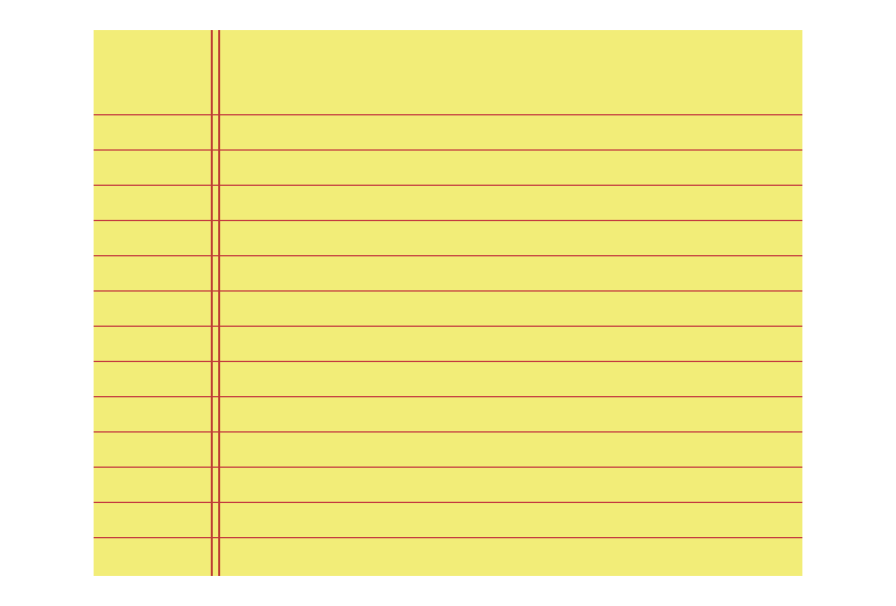
Reproduce this pattern procedurally as a Shadertoy shader.

```glsl
// A yellow ruled sheet on white: thirteen thin red rules and a double red margin.
// Every shape is a band whose exact pixel coverage gives smooth edges;
// the rules come from snapping height to the nearest of a fixed row count.

const vec3 BACKDROP = vec3(1.0);
const vec3 PAPER = vec3(0.95, 0.93, 0.47);
const vec3 RULE_INK = vec3(0.77, 0.24, 0.25);
const vec3 MARGIN_INK = vec3(0.74, 0.24, 0.20);

// Lengths are fractions of the canvas height, measured from its centre.
const vec2 PAGE_HALF_SIZE = vec2(0.5848, 0.4504);
const float RULE_COUNT = 13.0;
const float RULE_TOP = 0.3106;
const float RULE_SPACING = 0.05815;
const float RULE_WIDTH = 0.0021;
const float MARGIN_X = -0.3837;
const float MARGIN_GAP = 0.0122;
const float MARGIN_WIDTH = 0.0033;

// Fraction of a pixel at signed distance d covered by a centred band.
float bandCoverage(float d, float halfWidth, float pixel) {
    float upper = min(halfWidth, d + 0.5 * pixel);
    float lower = max(-halfWidth, d - 0.5 * pixel);
    return clamp((upper - lower) / pixel, 0.0, 1.0);
}

float pageCoverage(vec2 p, vec2 halfSize, float pixel) {
    return bandCoverage(p.x, halfSize.x, pixel)
         * bandCoverage(p.y, halfSize.y, pixel);
}

// Evenly spaced horizontal rules, counted downward from top.
float ruleCoverage(float y, float top, float spacing, float count, float width, float pixel) {
    float row = clamp(round((top - y) / spacing), 0.0, count - 1.0);
    return bandCoverage(y - top + row * spacing, 0.5 * width, pixel);
}

// Two vertical lines mirrored about a shared centre.
float marginCoverage(float x, float centre, float gap, float width, float pixel) {
    return bandCoverage(abs(x - centre) - 0.5 * gap, 0.5 * width, pixel);
}

void mainImage(out vec4 fragColor, in vec2 fragCoord) {
    float pixel = 1.0 / iResolution.y;
    vec2 p = (fragCoord - 0.5 * iResolution.xy) * pixel;

    // Ink the sheet, then lay it on the backdrop.
    float rules = ruleCoverage(p.y, RULE_TOP, RULE_SPACING, RULE_COUNT, RULE_WIDTH, pixel);
    float margin = marginCoverage(p.x, MARGIN_X, MARGIN_GAP, MARGIN_WIDTH, pixel);
    vec3 sheet = mix(PAPER, RULE_INK, rules);
    sheet = mix(sheet, MARGIN_INK, margin);

    float page = pageCoverage(p, PAGE_HALF_SIZE, pixel);
    fragColor = vec4(mix(BACKDROP, sheet, page), 1.0);
}
```
